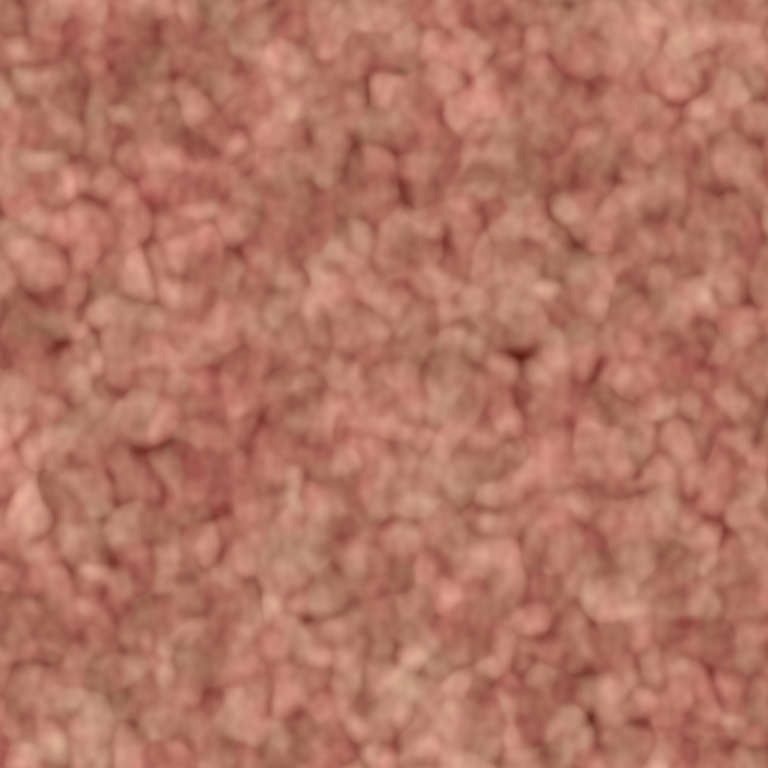
A Shadertoy shader for this texture:

```glsl
#define TUFTS 33.0        // tufts across the canvas
#define SOFTNESS 7.0      // higher gives crisper tuft borders
#define PATCHES 5.0       // frequency of the broad patches
#define CLUMPS 12.0       // frequency of the tuft clusters
#define GRAINS 29.0       // frequency of the yarn grains
#define FIBRES 58.0       // frequency of the fine fibres
#define CREVICE 2.6       // darkness between tufts
#define CONTRAST 1.0
#define BASE vec3(0.702, 0.467, 0.402)
#define LIGHT_STEP vec3(0.060, 0.066, 0.060)
#define TAN_STEP vec3(-0.007, 0.015, 0.006)

uvec2 scramble(uvec2 v) {
    v = v * 1664525u + 1013904223u;
    v.x += v.y * 1664525u;
    v.y += v.x * 1664525u;
    v ^= v >> 16u;
    v.x += v.y * 1664525u;
    v.y += v.x * 1664525u;
    return v ^ (v >> 16u);
}

vec2 hash2(vec2 cell) {
    uvec2 h = scramble(uvec2(ivec2(cell) + 4096));
    return vec2(h & 0xffffu) / 65535.0;
}

float cornerSlope(vec2 cell, vec2 offset) {
    float angle = 6.2831853 * hash2(cell).x;
    return dot(vec2(cos(angle), sin(angle)), offset);
}

float gradientNoise(vec2 p) {
    vec2 i = floor(p), f = fract(p);
    vec2 u = f * f * f * (f * (f * 6.0 - 15.0) + 10.0);
    vec2 e = vec2(1.0, 0.0);
    float low = mix(cornerSlope(i, f), cornerSlope(i + e, f - e), u.x);
    float high = mix(cornerSlope(i + e.yx, f - e.yx), cornerSlope(i + 1.0, f - 1.0), u.x);
    return mix(low, high, u.y);
}

// Softly blended cells: x = squared distance, y = tone, z = tint
vec3 tuftField(vec2 p) {
    vec2 cell = floor(p);
    float total = 0.0;
    vec2 blend = vec2(0.0);
    for (int y = -2; y <= 2; y++) {
        for (int x = -2; x <= 2; x++) {
            vec2 id = cell + vec2(x, y);
            vec2 d = id + hash2(id) - p;
            float weight = exp(-SOFTNESS * dot(d, d));
            total += weight;
            blend += weight * (2.0 * hash2(id + 311.0) - 1.0);
        }
    }
    return vec3(-log(total) / SOFTNESS, blend / total);
}

void mainImage(out vec4 fragColor, in vec2 fragCoord) {
    vec2 uv = fragCoord / iResolution.y;

    // Bend the pile so the tufts lean and vary in shape
    vec2 bend = vec2(gradientNoise(uv * 15.0 + 7.3), gradientNoise(uv * 15.0 + 63.1));
    vec2 pile = uv + 0.018 * bend;
    vec3 tuft = tuftField(pile * TUFTS * vec2(1.06, 0.94));

    // Light and shade at each scale; the grains break up the tuft borders
    float patches = gradientNoise(uv * PATCHES + 3.7);
    float clumps = gradientNoise(pile * CLUMPS + 41.2);
    float grains = gradientNoise(pile.yx * GRAINS + 211.6);
    float fibres = gradientNoise(uv * FIBRES * vec2(1.1, 0.9) + 17.9);
    float pits = smoothstep(0.25, 0.6, gradientNoise(pile * 21.0 + 130.4));
    float gaps = CREVICE * (tuft.x - 0.14) * (1.0 + 1.6 * clumps - 1.2 * grains);
    float light = 1.75 * patches + 1.4 * clumps + 1.5 * grains + 1.15 * fibres
                + 1.15 * tuft.y - gaps - 1.3 * pits + 0.06;

    // Drift between rose and tan
    float tanDrift = 2.4 * gradientNoise(uv * 6.5 + 77.7) + 1.1 * tuft.z
                   + 1.4 * gradientNoise(uv * 23.0 + 150.3);

    vec3 color = BASE + CONTRAST * light * LIGHT_STEP + tanDrift * TAN_STEP;
    fragColor = vec4(clamp(color, 0.0, 1.0), 1.0);
}
```
